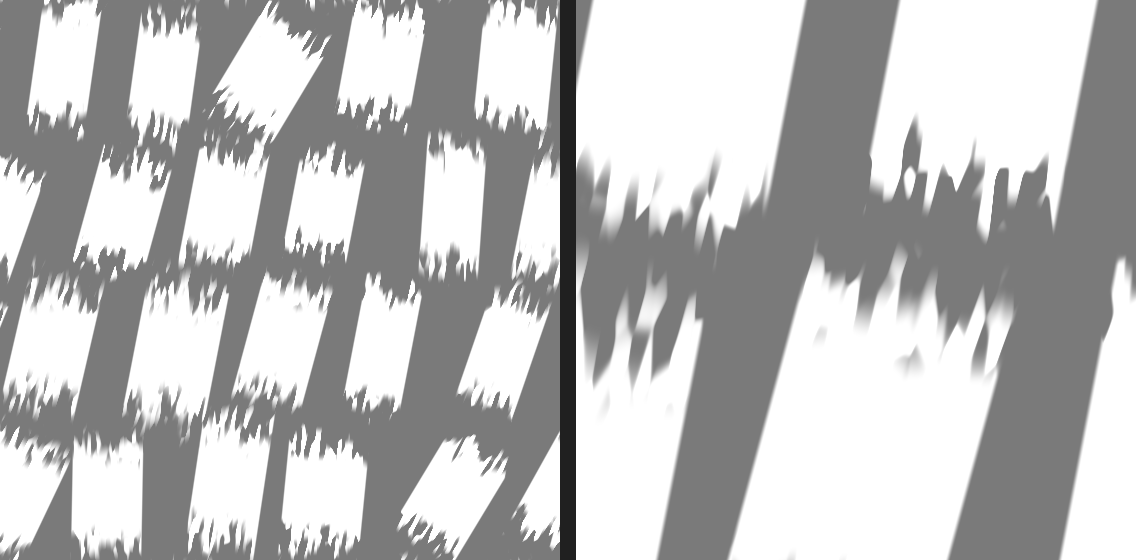
Left, the full canvas; right, a detail of the centre.
This pattern is drawn by a three.js fragment shader. Its source:

```glsl
// Staggered rows of tilted white dry-brush strokes with frayed ends on flat grey.
varying vec2 vUv;

const vec3 GROUND = vec3(0.48);
const vec3 PAINT = vec3(1.0);
const vec2 GRID = vec2(5.0, 4.0);             // strokes across and up
const vec2 JITTER = vec2(0.022, 0.016);       // largest shift of a stroke centre
const vec2 HALF_WIDTH = vec2(0.049, 0.076);   // smallest, largest
const vec2 HALF_LENGTH = vec2(0.074, 0.110);
const vec2 TILT = vec2(-0.09, 0.58);          // lean to the right, in radians
const vec2 FRAY = vec2(0.025, 0.040);         // reach of the ragged ends
const vec2 SOFTNESS = vec2(0.22, 0.58);       // blur of the bristle marks
const vec2 BRISTLE = vec2(0.0068, 0.034);     // width and length of one mark
const float BRISTLE_BLEND = 9.0;              // higher keeps marks more distinct
const float END_WAVE = 0.004;                 // slow unevenness of the ends
const float SIDE_BLUR = 0.0016;

vec2 hash2(vec2 p) {
  vec3 q = fract(vec3(p.xyx) * vec3(0.1031, 0.1030, 0.0973));
  q += dot(q, q.yzx + 33.33);
  return fract((q.xx + q.yz) * q.zy);
}

float hash1(vec2 p) {
  return hash2(p + 57.0).x;
}

// Smooth cellular noise: random cell values blended by distance, -1 to 1
float bristles(vec2 p, vec2 seed) {
  vec2 base = floor(p);
  float total = 0.0;
  float weights = 0.0;
  for (int j = -1; j <= 1; j++) {
    for (int i = -1; i <= 1; i++) {
      vec2 cell = base + vec2(float(i), float(j));
      vec2 point = cell + hash2(cell + seed);
      vec2 away = p - point;
      float w = exp(-BRISTLE_BLEND * dot(away, away));
      total += w * hash1(cell + seed);
      weights += w;
    }
  }
  return 2.0 * total / max(weights, 1e-6) - 1.0;
}

// Paint coverage of the stroke that belongs to one grid cell
float stroke(vec2 uv, vec2 cell) {
  vec2 key = cell + 20.0;
  vec2 size = hash2(key * 3.0 + 11.0);
  vec2 look = hash2(key * 5.0 + 29.0);
  float stagger = 0.5 * mod(cell.y + 1.0, 2.0);
  vec2 centre = (cell + vec2(0.5 + stagger, 0.5)) / GRID;
  centre += (2.0 * hash2(key * 7.0 + 3.0) - 1.0) * JITTER;

  // Stroke space: x across the bristles, y along them
  float angle = mix(TILT.x, TILT.y, hash1(key * 9.0));
  vec2 axis = vec2(sin(angle), cos(angle));
  vec2 d = uv - centre;
  vec2 p = vec2(d.x * axis.y - d.y * axis.x, dot(d, axis));

  float halfWidth = mix(HALF_WIDTH.x, HALF_WIDTH.y, size.x);
  float halfLength = mix(HALF_LENGTH.x, HALF_LENGTH.y, mix(size.x, size.y, 0.7));
  float fray = mix(FRAY.x, FRAY.y, look.x);
  float soft = mix(SOFTNESS.x, SOFTNESS.y, look.y);
  float reach = halfLength + 2.0 * fray;
  if (abs(p.x) > halfWidth + SIDE_BLUR || abs(p.y) > reach) return 0.0;

  // Clean sides, ends broken up by bristle marks
  float side = 1.0 - smoothstep(-SIDE_BLUR, SIDE_BLUR, abs(p.x) - halfWidth);
  float phase = 40.0 * look.x + 3.0 * sign(p.y);
  float wave = sin(p.x * 75.0 + phase) + 0.6 * sin(p.x * 170.0 - phase);
  float inside = (halfLength + END_WAVE * wave - abs(p.y)) / fray;
  float marks = bristles(p / BRISTLE, floor(hash2(key) * 300.0) + 100.0);
  return side * smoothstep(-soft, soft, inside + 1.15 * marks);
}

void main() {
  float row = floor(vUv.y * GRID.y);
  float paint = 0.0;
  for (int j = -1; j <= 1; j++) {
    float y = row + float(j);
    float stagger = 0.5 * mod(y + 1.0, 2.0);
    float column = floor(vUv.x * GRID.x - stagger);
    for (int i = -1; i <= 1; i++) {
      paint = max(paint, stroke(vUv, vec2(column + float(i), y)));
    }
  }
  gl_FragColor = vec4(mix(GROUND, PAINT, paint), 1.0);
}
```
